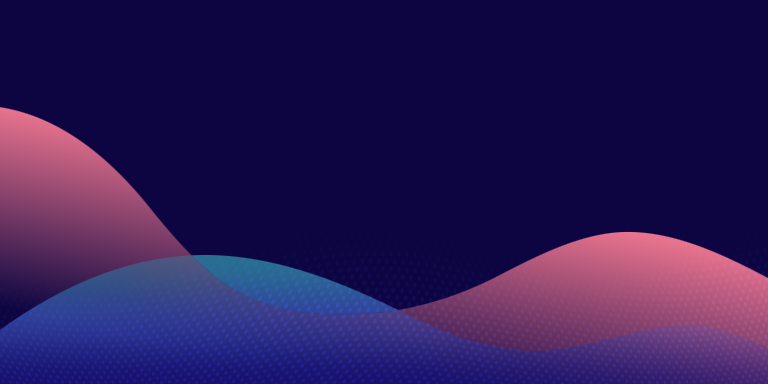
Write a Shadertoy shader that draws this background.

```glsl
// Two translucent gradient waves, coral and blue, over a navy field with a faint dot mesh.

// Cubic curve between two knots, each given as (x, height, slope).
float span(float x, vec3 a, vec3 b) {
    float w = b.x - a.x;
    float t = (x - a.x) / w;
    float s = t * t * (3.0 - 2.0 * t);
    return mix(a.y, b.y, s) + w * t * (1.0 - t) * (a.z * (1.0 - t) - b.z * t);
}

float coralHeight(float x) {
    vec3 start = vec3(0.0, 0.721, -0.16);
    vec3 fall = vec3(0.391, 0.458, -1.25);
    vec3 bend = vec3(0.599, 0.253, -0.62);
    vec3 trough = vec3(0.898, 0.181, 0.0);
    vec3 rise = vec3(1.302, 0.284, 0.52);
    vec3 crest = vec3(1.635, 0.396, 0.0);
    vec3 end = vec3(2.0, 0.276, -0.53);
    if (x < fall.x) return span(x, start, fall);
    if (x < bend.x) return span(x, fall, bend);
    if (x < trough.x) return span(x, bend, trough);
    if (x < rise.x) return span(x, trough, rise);
    if (x < crest.x) return span(x, rise, crest);
    return span(x, crest, end);
}

float blueHeight(float x) {
    vec3 start = vec3(0.0, 0.141, 0.72);
    vec3 crest = vec3(0.534, 0.336, 0.0);
    vec3 fall = vec3(1.042, 0.190, -0.5);
    vec3 trough = vec3(1.393, 0.086, 0.0);
    vec3 swell = vec3(1.797, 0.154, 0.0);
    vec3 end = vec3(2.0, 0.094, -0.45);
    if (x < crest.x) return span(x, start, crest);
    if (x < fall.x) return span(x, crest, fall);
    if (x < trough.x) return span(x, fall, trough);
    if (x < swell.x) return span(x, trough, swell);
    return span(x, swell, end);
}

// Smooth coverage of the area below a curve.
float below(float height, float y) {
    float d = height - y;
    return clamp(d / fwidth(d) + 0.5, 0.0, 1.0);
}

// Staggered dots on a warped sheet, packed tighter toward the bottom.
float dotMesh(vec2 p) {
    vec2 q = vec2(p.x + 0.05 * sin(5.0 * p.y + 3.0 * p.x),
                  p.y - 0.6 * p.y * p.y + 0.04 * sin(4.2 * p.x + 0.6));
    vec2 cell = q * vec2(48.0, 80.0);
    cell.x += 0.5 * mod(floor(cell.y), 2.0);
    float r = length((fract(cell) - 0.5) * vec2(1.0, 0.6));
    float ceiling = 0.38 + 0.07 * sin(4.0 * p.x - 2.1) + 0.1 * smoothstep(1.5, 1.9, p.x);
    return smoothstep(0.3, 0.12, r) * smoothstep(ceiling, ceiling - 0.3, p.y);
}

void mainImage(out vec4 fragColor, in vec2 fragCoord) {
    vec2 p = vec2(2.0, 1.0) * fragCoord / iResolution.xy;
    vec3 navy = vec3(0.047, 0.02, 0.255);
    vec3 coral = vec3(0.91, 0.45, 0.555);

    // Coral wave fades downward from a tilted line through both crests.
    float glow = clamp(1.0 - (0.721 - 0.2 * p.x - p.y) / 0.52, 0.0, 1.0);
    glow *= below(coralHeight(p.x), p.y);
    vec3 color = mix(navy, coral, glow);

    // Blue wave runs from indigo to teal, thinner where coral shines through.
    vec3 blue = mix(vec3(0.09, 0.07, 0.43), vec3(0.19, 0.25, 0.6), smoothstep(0.0, 0.2, p.y));
    blue = mix(blue, vec3(0.16, 0.43, 0.57), smoothstep(0.15, 0.33, p.y));
    float opacity = clamp(1.0 - 1.2 * glow, 0.0, 1.0);
    vec3 veil = mix(color, blue, opacity) + 0.1 * glow * coral;
    color = mix(color, veil, below(blueHeight(p.x), p.y));

    // Dot mesh
    color += vec3(0.03, 0.03, 0.1) * dotMesh(p);
    fragColor = vec4(color, 1.0);
}
```
